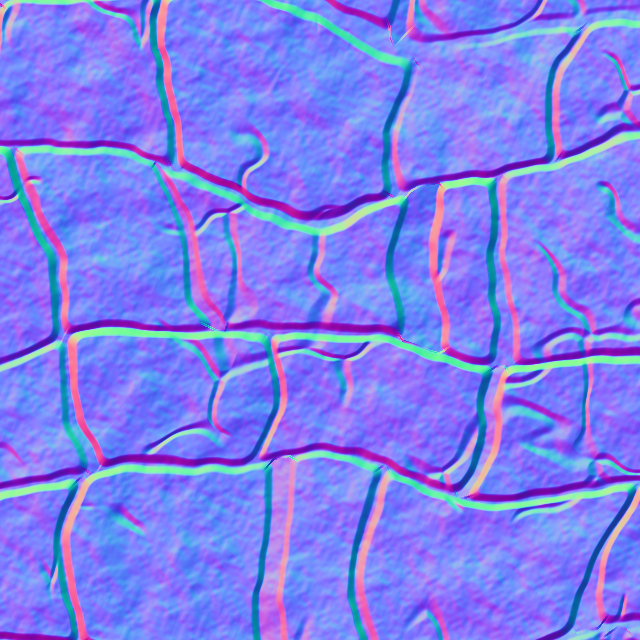
A WebGL 1 fragment shader for this texture map:

```glsl
precision highp float;
// Tangent-space normal map of old, cracked stone masonry.
// Wavy courses are split by slanted joints into blocks; a height field of
// blocks, tilted gap floors, hairline cracks and grain is differentiated.

uniform vec2 u_resolution;

const float ROWS = 4.0;           // courses per canvas
const float COLS = 3.5;           // blocks per course
const float DEPTH = 0.027;        // mean height of the blocks over the gaps
const float BEVEL = 0.0115;       // width of the sloping block edge
const float GAP = 0.030;          // largest half width of a joint
const float FLOOR_TILT = 1.1;     // slope range of the gap floors
const float BLOCK_TILT = 0.10;    // slope range of the block faces
const float CRACK_SCALE = 5.5;    // crack cells per canvas
const float CRACK_WIDTH = 0.055;  // in crack cells
const float CRACK_DEPTH = 0.011;
const float GRAIN = 0.0125;       // height of the coarsest grain
const float GRAIN_SCALE = 14.0;
const float SOFTNESS = 0.0022;    // half step of the slope measurement

float hash(vec2 p) {
  return fract(sin(dot(p, vec2(127.1, 311.7))) * 43758.5);
}

vec2 hash2(vec2 p) {
  return vec2(hash(p), hash(p + 37.3));
}

float noise(vec2 p) {
  vec2 i = floor(p), f = fract(p);
  f = f * f * f * (f * (f * 6.0 - 15.0) + 10.0);
  return mix(mix(hash(i), hash(i + vec2(1, 0)), f.x),
             mix(hash(i + vec2(0, 1)), hash(i + vec2(1, 1)), f.x), f.y);
}

// Rotated octaves of noise, centred on zero
float grain(vec2 p) {
  float sum = 0.0, amp = GRAIN;
  p *= GRAIN_SCALE;
  for (int i = 0; i < 4; i++) {
    sum += amp * (noise(p) - 0.5);
    p = mat2(1.68, 1.26, -1.26, 1.68) * p + 5.7;
    amp *= 0.5;
  }
  return sum;
}

// Cellular borders, kept only in scattered patches
float cracks(vec2 p) {
  vec2 q = p * CRACK_SCALE + 0.35 * vec2(noise(p * 17.0), noise(p * 17.0 + 9.0));
  vec2 cell = floor(q);
  float near = 9.0, second = 9.0;
  for (int y = -1; y <= 1; y++)
    for (int x = -1; x <= 1; x++) {
      vec2 c = cell + vec2(x, y);
      float d = length(c + hash2(c) - q);
      second = min(second, max(near, d));
      near = min(near, d);
    }
  float patches = smoothstep(0.5, 0.68, noise(p * 7.0 + 3.0));
  return patches * (1.0 - smoothstep(0.0, CRACK_WIDTH * 2.0, second - near));
}

// Height of the wavy seam below a course
float seam(float row, float x) {
  float phase = 6.28 * hash(vec2(row, 4.0));
  return (row + 0.4 * (hash(vec2(row, 9.0)) - 0.5)
    + 0.17 * sin(x * 6.0 + phase) + 0.05 * sin(x * 15.0 + 2.3 * phase)) / ROWS;
}

// Position of the slanted joint left of a block, v runs up the course
float joint(vec2 id, float v) {
  vec2 r = hash2(id + 2.0);
  return (id.y + 0.6 * (r.x - 0.5) + 0.5 * (r.y - 0.5) * (v - 0.5)
    + 0.03 * sin(v * 6.0 + r.x * 40.0)) / COLS;
}

// Half width of a gap, wedging from one random value to another
float gap(vec2 id, float t) {
  vec2 r = hash2(id + 61.0);
  float w = mix(r.x, r.y, t);
  return GAP * w * w * w;
}

float softMin(float a, float b) {
  float k = 0.016, h = max(k - abs(a - b), 0.0) / k;
  return min(a, b) - h * h * k * 0.25;
}

float height(vec2 uv) {
  // Bend the layout, then roughen its edges
  vec2 p = uv + 0.018 * sin(uv.yx * vec2(9.0, 7.0) + vec2(1.0, 4.0));
  p += 0.024 * (vec2(noise(uv * 8.0), noise(uv * 8.0 + 31.0)) - 0.5);
  p += 0.007 * (vec2(noise(uv * 30.0), noise(uv * 30.0 + 17.0)) - 0.5);

  // Find the course and the block
  float row = floor(p.y * ROWS);
  row += step(seam(row + 1.0, p.x), p.y) - step(p.y, seam(row, p.x));
  float low = seam(row, p.x), high = seam(row + 1.0, p.x);
  float v = (p.y - low) / (high - low);
  float shift = hash(vec2(row, 21.0)) / COLS, x = p.x + shift;
  float col = floor(x * COLS);
  col += step(joint(vec2(row, col + 1.0), v), x) - step(x, joint(vec2(row, col), v));
  vec2 id = vec2(row, col), nextId = id + vec2(0, 1);
  float left = joint(id, v), right = joint(nextId, v);

  // Distances to the four sides and the block profile
  float along = 0.5 + 0.5 * sin(p.x * 8.0 + 1.0);
  float dx = softMin(x - left - gap(id, v), right - x - gap(nextId, v));
  float dy = softMin(p.y - low - 0.7 * gap(vec2(row, 77.0), along),
                     high - p.y - 0.7 * gap(vec2(row + 1.0, 77.0), along));
  float block = smoothstep(0.0, BEVEL, softMin(dx, dy));

  // Tilted block face and tilted floor of the nearest gap
  vec2 local = vec2(x - 0.5 * (left + right), p.y - 0.5 * (low + high));
  float face = DEPTH * (0.55 + 0.9 * hash(id + 5.0))
    + BLOCK_TILT * dot(local, hash2(id + 13.0) * 2.0 - 1.0);
  vec2 side = step(0.0, local);
  float across = dx < dy ? x - mix(left, right, side.x) : p.y - mix(low, high, side.y);
  vec2 gapId = dx < dy ? id + vec2(0.0, side.x) : vec2(row + side.y, 77.0);
  float ground = FLOOR_TILT * (hash(gapId + 91.0) - 0.5) * across;

  return mix(ground, face - CRACK_DEPTH * cracks(uv), block) + grain(uv);
}

void main() {
  vec2 uv = gl_FragCoord.xy / min(u_resolution.x, u_resolution.y);
  vec2 e = vec2(SOFTNESS, 0.0);
  vec2 slope = vec2(height(uv + e.xy) - height(uv - e.xy),
                    height(uv + e.yx) - height(uv - e.yx)) / (2.0 * SOFTNESS);
  // Red faces left, green faces up, blue faces the viewer
  vec3 normal = normalize(vec3(slope.x, -slope.y, 1.0));
  gl_FragColor = vec4(0.5 + 0.5 * normal, 1.0);
}
```
